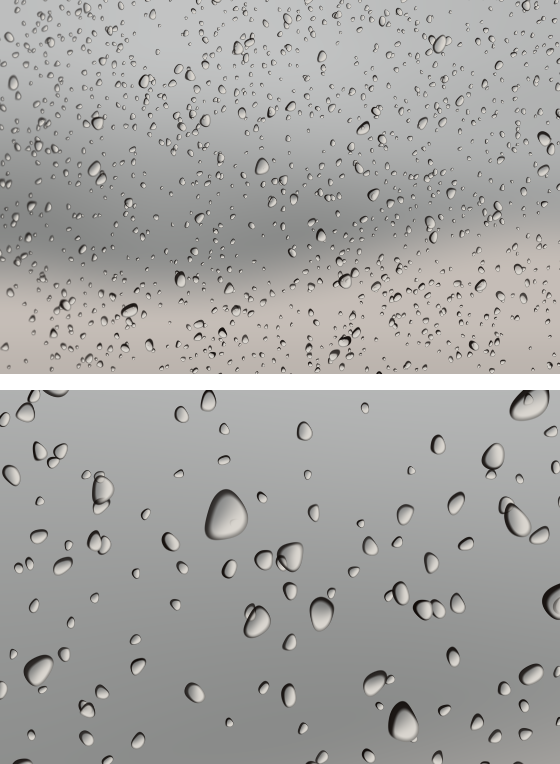
Top, the full canvas; bottom, a detail of the centre.
A WebGL 1 fragment shader for this texture:

```glsl
precision highp float;
// Raindrops on a window before a blurred grey sky and pale ground.
// Jittered grids scatter tilted drops of three sizes; each drop is a small
// lens with a dark crescent on its upper left and a bright lower right.
uniform vec2 u_resolution;

const vec3 SKY_DARK = vec3(0.53, 0.535, 0.53);
const vec3 SKY_LIGHT = vec3(0.755, 0.76, 0.76);
const vec3 GROUND = vec3(0.765, 0.735, 0.71);
const vec3 DROP_DARK = vec3(0.07, 0.05, 0.04);
const vec3 DROP_LIGHT = vec3(0.85, 0.835, 0.81);
const float JITTER = 0.84;         // share of a cell a drop may wander
const float LEFT_BLUR = 0.0022;    // lost focus at the left edge
const float RIM_SHADE = 0.42;      // darkening all round a drop

float hash(vec2 p) {
  return fract(sin(dot(p, vec2(127.1, 311.7))) * 43758.5453);
}

float noise(vec2 p) {
  vec2 i = floor(p);
  vec2 f = fract(p);
  f = f * f * (3.0 - 2.0 * f);
  return mix(mix(hash(i), hash(i + vec2(1.0, 0.0)), f.x),
             mix(hash(i + vec2(0.0, 1.0)), hash(i + 1.0), f.x), f.y);
}

// Out-of-focus view: light sky, dark band above a warm ground
vec3 backdrop(vec2 uv, float across) {
  float cloud = noise(uv * vec2(2.2, 3.0) + 4.0) - 0.5;
  float lift = smoothstep(0.4, 1.0, across);
  float height = uv.y + 0.05 * cloud;
  float glow = smoothstep(0.30, 0.90, height);
  glow += 0.32 * lift * (1.0 - glow) + 0.22 * cloud;
  glow -= 0.25 * lift * smoothstep(0.55, 0.8, uv.y);
  vec3 sky = mix(SKY_DARK, SKY_LIGHT, clamp(glow, 0.0, 1.1));
  float ground = 1.0 - smoothstep(0.13, 0.36, height - 0.14 * lift);
  vec3 earth = GROUND * (0.96 + 0.05 * smoothstep(0.0, 0.15, uv.y));
  return mix(sky, earth, ground);
}

// Paints one drop; p is the offset from its centre, r its half width
vec3 paintDrop(vec3 color, vec2 p, float r, vec2 id, float low, float blur) {
  float tilt = 0.9 * (hash(id + 3.1) - 0.6);
  float c = cos(tilt);
  float s = sin(tilt);
  vec2 q = vec2(c * p.x + s * p.y, c * p.y - s * p.x) / r;
  float taper = 0.3 * (hash(id + 5.7) - 0.3);
  q.y /= 1.0 + 0.5 * pow(hash(id + 7.3), 1.5);
  q.x *= 1.0 + taper * q.y;
  q += 0.13 * sin(q.yx * 2.3 + 6.28 * hash(id + 8.9));

  float soft = blur / r;
  float dist = length(q);
  float body = 1.0 - smoothstep(1.0 - soft, 1.0 + soft, dist);

  // The dark crescent lies outside a disc pushed away from it
  float angle = mix(2.6, 1.9, low) + 1.3 * (hash(id + 11.3) - 0.5);
  vec2 toDark = vec2(cos(angle), sin(angle));
  float push = mix(0.26, 0.52, low) + 0.22 * (hash(id + 13.9) - 0.5);
  float lens = length(q + toDark * push);
  float edge = max(soft, 0.13);
  float crescent = smoothstep(0.9 - edge, 0.9 + edge, lens);

  float side = smoothstep(-0.7, 0.6, -dot(q, toDark));
  vec3 inside = mix(color * 0.84, DROP_LIGHT, side);
  inside *= 1.0 - RIM_SHADE * smoothstep(0.72, 1.05, dist);
  float strength = mix(0.6, 1.0, hash(id + 17.1));
  inside = mix(inside, DROP_DARK, crescent * strength);
  return mix(color, inside, body);
}

// One grid of drops with half widths from rMin to rMax
vec3 dropLayer(vec3 color, vec2 uv, float across, float cell, float rMin,
               float rMax, float density, float seed, float blur) {
  vec2 home = floor(uv / cell);
  float low = 1.0 - smoothstep(0.1, 0.5, uv.y);
  for (int j = -1; j <= 1; j++) {
    for (int i = -1; i <= 1; i++) {
      vec2 index = home + vec2(float(i), float(j));
      vec2 id = index + seed;
      vec2 wander = vec2(hash(id), hash(id + 23.7)) - 0.5;
      vec2 center = (index + 0.5 + JITTER * wander) * cell;
      // Runs of water leave sparse vertical tracks
      float track = noise(center * vec2(9.0, 2.2) + 31.0);
      float chance = density * mix(0.55, 1.35, track);
      if (hash(id + 29.3) < chance) {
        float size = pow(hash(id + 37.9), 1.7);
        float r = mix(rMin, rMax, size);
        color = paintDrop(color, uv - center, r, id, low, blur);
      }
    }
  }
  return color;
}

void main() {
  vec2 uv = gl_FragCoord.xy / u_resolution.y;
  float across = gl_FragCoord.x / u_resolution.x;
  float blur = 0.7 / u_resolution.y;
  blur += LEFT_BLUR * (1.0 - smoothstep(0.0, 0.3, across));

  vec3 color = backdrop(uv, across);
  color = dropLayer(color, uv, across, 0.029, 0.0035, 0.0075, 0.58, 11.0, blur);
  color = dropLayer(color, uv, across, 0.062, 0.0065, 0.0125, 0.56, 157.0, blur);
  color = dropLayer(color, uv, across, 0.150, 0.0125, 0.0190, 0.36, 419.0, blur);
  gl_FragColor = vec4(color, 1.0);
}
```
